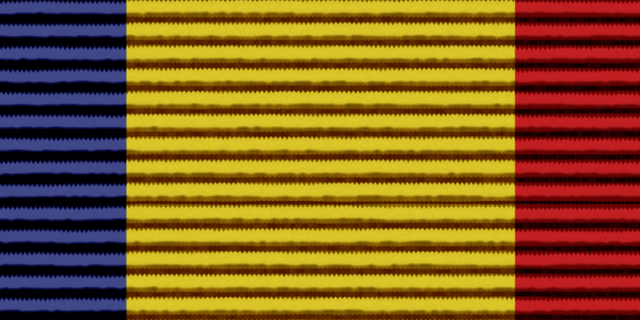
This texture is drawn by a WebGL 2 fragment shader. Its source:

```glsl
#version 300 es
precision highp float;

uniform vec2 u_resolution;
out vec4 fragColor;

const float RIB_COUNT = 13.98;
const float RIB_OFFSET = 0.867;
const float TOOTH_COUNT = 140.0;
const float SEAM_ROW = 8.0;
const float LEFT_EDGE = 0.1975;
const float RIGHT_EDGE = 0.8047;

float hash(vec2 p) {
    return fract(sin(dot(p, vec2(127.1, 311.7))) * 43758.5453);
}

// Value noise along a thread, independent for each row
float threadNoise(float x, float row) {
    float cell = floor(x);
    float t = smoothstep(0.0, 1.0, fract(x));
    return mix(hash(vec2(cell, row)), hash(vec2(cell + 1.0, row)), t);
}

// Regular stitches with uneven lengths, 0 to 1
float teeth(float x, float row) {
    float wave = 0.5 + 0.5 * cos(6.28318 * x);
    return wave * (0.45 + 0.55 * threadNoise(x * 0.7, row));
}

// Lit face of a rib: t is the signed distance below the groove, in ribs
float litFace(float t, float top, float bottom, float softness) {
    return smoothstep(top - 0.05, top + 0.07, t)
         * (1.0 - smoothstep(bottom - softness, bottom + softness, t));
}

// Three tones of one cloth: groove, shaded flank, lit face
vec3 cloth(vec3 groove, vec3 flank, vec3 face, float shade, float lit) {
    return mix(mix(groove, flank, shade), face, lit);
}

void main() {
    vec2 uv = gl_FragCoord.xy / u_resolution;
    float pixel = 1.0 / u_resolution.x;

    // Ribs run downward; the groove is at t = 0 and t = 1
    float ribs = (1.0 - uv.y) * RIB_COUNT - RIB_OFFSET;
    float nearest = floor(ribs + 0.5);
    float row = floor(ribs);
    float t = ribs - row;
    float x = uv.x * TOOTH_COUNT;

    // Ragged stitch ends and slow waviness
    float stitch = teeth(x + hash(vec2(nearest, 3.0)), nearest);
    float ragged = threadNoise(x * 0.8, row + 40.0) - 0.5;
    float drift = (threadNoise(x * 0.12, row + 80.0) - 0.5) * 0.04;
    float top = 0.11 + 0.11 * stitch + drift;
    float bottom = 0.70 + 0.06 * ragged + drift;

    // Groove depth, thinner along the seam
    float seam = 1.0 - step(0.5, abs(nearest - SEAM_ROW));
    float width = mix(0.12, 0.065, seam) + 0.05 * stitch;
    float groove = abs(ribs - nearest + 0.01 + drift);
    float shade = smoothstep(width * 0.35, width * 1.25, groove);
    shade = max(shade, (1.0 - seam) * 0.35 * threadNoise(x, nearest + 120.0));

    // Left stripe: deep grooves with narrow coloured rims
    float blueLit = litFace(t, top + 0.07, bottom, 0.05);
    float blueRim = litFace(t, top + 0.01, bottom + 0.07, 0.04);
    vec3 blue = cloth(vec3(0.0, 0.0, 0.015), vec3(0.04, 0.05, 0.30),
                      vec3(0.25, 0.28, 0.53), blueRim, blueLit);

    // Middle stripe: broad face and ochre flank
    float yellowLit = litFace(t, top, bottom, 0.08);
    vec3 ochre = vec3(0.57, 0.40, 0.0) * (0.92 + 0.25 * ragged);
    vec3 yellow = cloth(vec3(0.32, 0.09, 0.0), ochre,
                        vec3(0.85, 0.77, 0.16), shade, yellowLit);

    // Right stripe: black groove and dark flank
    float redLit = litFace(t, top + 0.08, bottom, 0.08);
    vec3 red = cloth(vec3(0.06, 0.0, 0.0), vec3(0.42, 0.01, 0.01),
                     vec3(0.75, 0.12, 0.13), shade, redLit);

    // Gentle rounding and thread grain
    float rounding = 0.95 + 0.06 * sin(3.14159 * clamp((t - 0.1) / 0.65, 0.0, 1.0));
    float grain = 1.0 + 0.03 * (threadNoise(x * 1.5, floor(ribs * 9.0)) - 0.5);

    vec3 color = mix(blue, yellow, smoothstep(LEFT_EDGE - pixel, LEFT_EDGE + pixel, uv.x));
    color = mix(color, red, smoothstep(RIGHT_EDGE - pixel, RIGHT_EDGE + pixel, uv.x));
    fragColor = vec4(color * rounding * grain, 1.0);
}
```
